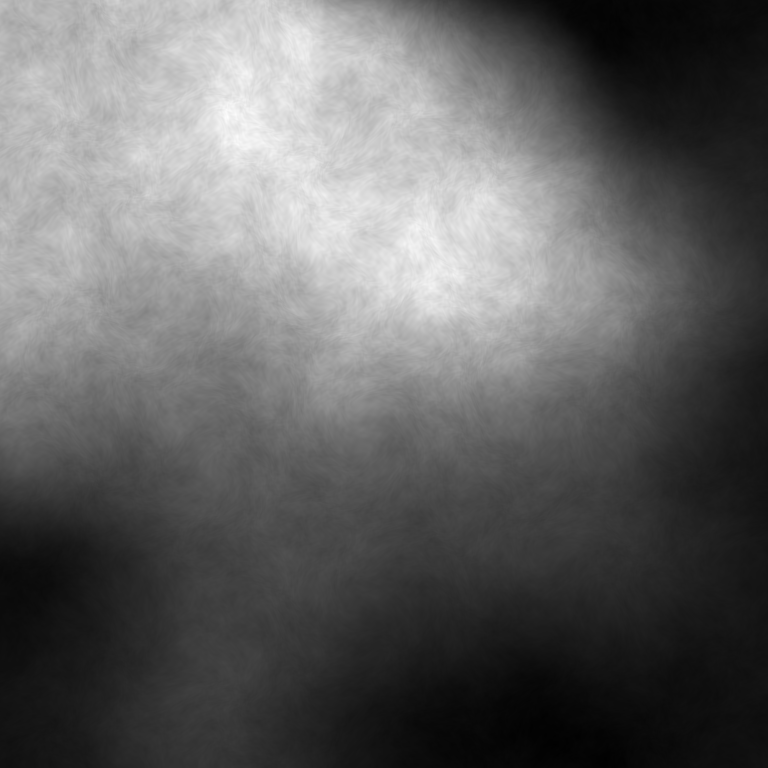
A three.js fragment shader for this background:

```glsl
varying vec2 vUv;

// Soft elliptical falloff, 1 at the centre
float glow(vec2 p, vec2 centre, vec2 size) {
  vec2 d = (p - centre) / size;
  return exp(-dot(d, d));
}

// Layered sines, each layer turned, shrunk and bent by the one before
float mottle(vec2 p) {
  float sum = 0.0;
  float weight = 0.5;
  p = p * 26.0 + vec2(3.1, 7.4);
  for (int i = 0; i < 9; i++) {
    sum += weight * sin(p.x) * sin(p.y + 0.7 * sin(p.x * 0.6));
    p = mat2(1.2, 0.9, -0.9, 1.2) * p + 0.4 * sin(p.yx) + 1.7;
    weight *= 0.9;
  }
  return sum;
}

// Broad haze, bright at upper left, with a curved right edge
float haze(vec2 p) {
  float rise = smoothstep(0.17, 0.72, p.y);
  float lift = max(p.y - 0.6, 0.0);
  float edge = 0.83 - 2.0 * lift * lift;
  float side = 1.0 - smoothstep(edge - 0.18, edge + 0.2, p.x);
  return 0.07 + 0.65 * rise * side;
}

void main() {
  vec2 p = vUv;

  // Slight waver keeps the large forms from looking geometric
  vec2 bent = p + 0.012 * sin(p.yx * vec2(17.0, 14.0) + vec2(0.5, 2.0))
                + 0.006 * sin(p.yx * vec2(39.0, 33.0));
  float light = haze(bent);

  // Bright band
  light += 0.18 * glow(bent, vec2(0.34, 0.85), vec2(0.13, 0.20));
  light += 0.20 * glow(bent, vec2(0.56, 0.64), vec2(0.14));

  // Faint lower and right-hand glows
  light += 0.15 * glow(bent, vec2(0.28, 0.08), vec2(0.14, 0.25));
  light += 0.10 * glow(bent, vec2(0.42, 0.25), vec2(0.20, 0.13));
  light += 0.08 * glow(bent, vec2(0.72, 0.26), vec2(0.20, 0.12));
  light += 0.08 * glow(bent, vec2(0.95, 0.68), vec2(0.15, 0.16));

  // Dark hollows
  light -= 0.09 * glow(bent, vec2(0.28, 0.60), vec2(0.13, 0.11));
  light -= 0.09 * glow(bent, vec2(0.00, 0.30), vec2(0.12, 0.10));
  light -= 0.06 * glow(bent, vec2(0.72, 0.04), vec2(0.20, 0.11));
  light -= 0.05 * glow(bent, vec2(0.80, 1.00), vec2(0.25, 0.10));

  // Fine cloudy grain, stronger where the haze is lit
  light += mottle(p) * (0.008 + 0.045 * smoothstep(0.0, 0.9, light));

  gl_FragColor = vec4(vec3(clamp(light, 0.0, 1.0)), 1.0);
}
```
